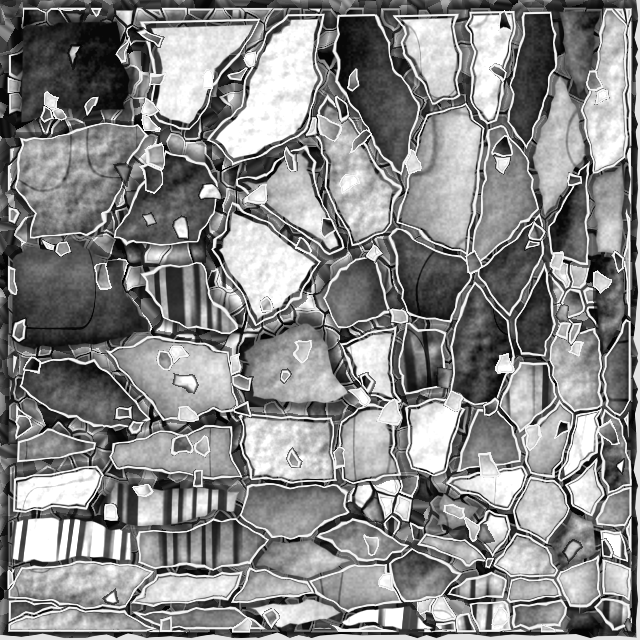
Give the GLSL for this texture, as a Shadertoy shader.

```glsl
// Crushed grey rock: large fragments at the upper left shrink to slivers at right and bottom.
// Warped Voronoi cells become inset stones with pale outlines, laid over small chips
// and dark streaky facets that fill the gaps.

struct Cell { vec2 id; vec2 offset; float edge; };

vec2 hash2(vec2 p) {
    vec3 v = fract(p.xyx * vec3(0.1031, 0.1030, 0.0973));
    v += dot(v, v.yzx + 33.33);
    return fract((v.xx + v.yz) * v.zy);
}

// Linear interpolation keeps the displaced outlines angular
vec2 jagged(vec2 p) {
    vec2 i = floor(p), f = p - i;
    vec2 low = mix(hash2(i), hash2(i + vec2(1, 0)), f.x);
    vec2 high = mix(hash2(i + vec2(0, 1)), hash2(i + 1.0), f.x);
    return mix(low, high, f.y) - 0.5;
}

float noise(vec2 p) {
    vec2 i = floor(p), f = p - i;
    f = f * f * (3.0 - 2.0 * f);
    float low = mix(hash2(i).x, hash2(i + vec2(1, 0)).x, f.x);
    float high = mix(hash2(i + vec2(0, 1)).x, hash2(i + 1.0).x, f.x);
    return mix(low, high, f.y);
}

float fbm(vec2 p) {
    float sum = 0.0, weight = 0.5;
    for (int i = 0; i < 4; i++) {
        sum += weight * noise(p);
        p = mat2(1.6, 1.2, -1.2, 1.6) * p + 7.3;
        weight *= 0.5;
    }
    return sum;
}

// Voronoi cell at q; density (cells per canvas) turns the border distance into canvas units
Cell findCell(vec2 q, vec2 density, float seed) {
    vec2 base = floor(q);
    Cell c = Cell(base, vec2(9.0), 9.0);
    for (int y = -1; y <= 1; y++)
    for (int x = -1; x <= 1; x++) {
        vec2 id = base + vec2(x, y);
        vec2 r = id + 0.1 + 0.8 * hash2(id + seed) - q;
        if (dot(r, r) < dot(c.offset, c.offset)) { c.id = id; c.offset = r; }
    }
    for (int y = -2; y <= 2; y++)
    for (int x = -2; x <= 2; x++) {
        vec2 id = c.id + vec2(x, y);
        if (x == 0 && y == 0) continue;
        vec2 r = id + 0.1 + 0.8 * hash2(id + seed) - q;
        vec2 n = normalize(r - c.offset);
        c.edge = min(c.edge, dot(0.5 * (r + c.offset), n) / length(n * density));
    }
    return c;
}

float frameDistance(vec2 p) {
    vec2 d = min(p, 1.0 - p);
    return min(d.x, d.y);
}

// Surface of one stone: slanted light, relief, cracks and sometimes fibres
float stoneTone(vec2 p, Cell c, float base, float fibreChance, float seed) {
    vec2 h = hash2(c.id + seed + 31.0), k = hash2(c.id + seed + 57.0);
    vec2 slope = (h - 0.5) * mix(1.3, 0.4, base);
    float tone = base + dot(slope, c.offset);
    vec2 s = p * mix(22.0, 60.0, k.x) + c.id * 3.7;
    float relief = fbm(s) - fbm(s + vec2(0.3, -0.3));
    tone += relief * mix(0.2, 0.85, k.y * k.y) + 0.1 * (noise(p * 280.0) - 0.5);
    float crack = abs(noise(p * vec2(17.0, 9.0) + c.id * 5.1) - 0.5);
    tone -= 0.25 * (1.0 - smoothstep(0.0, 0.025, crack)) * step(0.45, h.y);
    if (k.x < fibreChance) {
        float across = p.x + 0.35 * (h.x - 0.5) * p.y + 0.012 * noise(p * 9.0);
        float fibre = noise(vec2(across * 125.0, p.y * 5.0));
        tone = (tone + 0.12) * mix(0.25, 1.1, smoothstep(0.22, 0.55, fibre));
    }
    return tone;
}

// Lays one layer of inset, outlined stones over the given tone
float layStones(float under, vec2 p, vec2 q, vec2 density, float seed, float keep, float fibreChance) {
    Cell c = findCell(q, density, seed);
    vec2 h = hash2(c.id + seed + 11.0), k = hash2(c.id + seed + 23.0);
    if (k.x > keep) return under;
    float pixel = 1.0 / iResolution.y;
    float size = 1.0 / max(density.x, density.y);
    float d = min(c.edge, frameDistance(p) - 0.012) - size * mix(0.05, 0.18, h.x * h.x);
    float base = mix(0.1, 1.04, pow(h.y, 0.72));
    float halo = 0.05 * size * smoothstep(0.55, 0.8, base);

    float tone = under * mix(0.4, 1.0, smoothstep(0.0, 0.022, -d));
    float stone = stoneTone(p, c, base, fibreChance, seed);
    stone *= mix(mix(0.5, 0.95, base), 1.0, smoothstep(0.0, 0.2 * size, d));
    tone = mix(tone, clamp(stone, 0.03, 1.0), smoothstep(-pixel, pixel, d - halo));
    float outline = 1.0 - smoothstep(0.0006, 0.0006 + 1.3 * pixel, abs(d));
    return mix(tone, 0.96, outline * step(k.y, 0.88));
}

// Dark facets with straight smears in a different direction each
float streakyGround(vec2 p) {
    vec2 density = vec2(36.0);
    Cell c = findCell(p * density, density, 5.0);
    vec2 h = hash2(c.id + 71.0);
    float angle = 6.2832 * h.x;
    float streak = noise(vec2(dot(p, vec2(cos(angle), sin(angle))) * 170.0, h.y * 40.0));
    return clamp(mix(0.08, 0.68, h.y) + 0.4 * (streak - 0.5), 0.04, 0.9);
}

void mainImage(out vec4 fragColor, in vec2 fragCoord) {
    vec2 p = fragCoord / iResolution.xy;

    // Logarithmic grid: cells narrow to the right and flatten downwards
    vec2 room = 1.2 - vec2(p.x, 1.0 - p.y);
    vec2 density = 5.2 / room;
    float size = 1.0 / max(density.x, density.y);
    vec2 rough = jagged(p * 24.0) * (0.004 + 0.14 * size) + jagged(p * 75.0 + 9.0) * 0.007;
    vec2 q = -5.2 * log(room) + rough * density;

    // Ground, gap chips, main stones, then a few loose chips on top
    vec2 chips = vec2(34.0, 27.0), crumbs = vec2(44.0, 38.0);
    float tone = streakyGround(p);
    tone = layStones(tone, p, (p + rough) * chips, chips, 40.0, 0.75, 0.1);
    tone = layStones(tone, p, q, density, 3.0, 0.96, 0.24);
    tone = layStones(tone, p, (p + rough) * crumbs, crumbs, 90.0, 0.06, 0.0);

    // Pale toothed margin along the right and bottom
    vec2 teeth = 0.003 + 0.018 * abs(jagged(p.yx * vec2(34.0, 30.0)));
    float margin = min(1.0 - p.x - teeth.x, p.y - teeth.y);
    tone = mix(0.89, tone, smoothstep(-0.001, 0.001, margin));

    fragColor = vec4(vec3(tone), 1.0);
}
```
